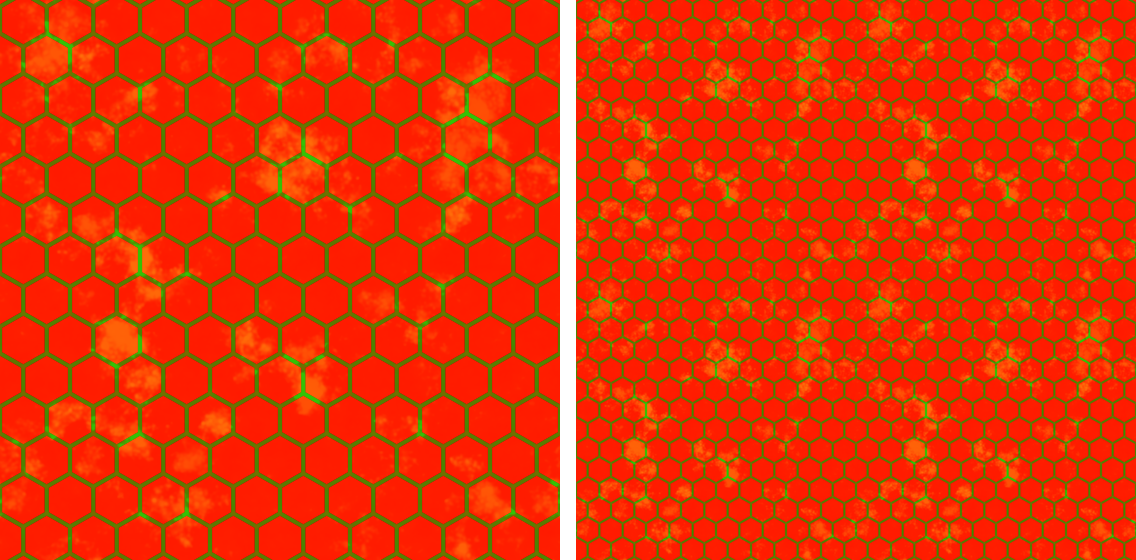
Left: one tile. Right: repeated 2 by 2.
Give the GLSL for this pattern, as a Shadertoy shader.

```glsl
// Red hexagon tiles, 12 across and 14 rows down, with soft green grout and blotchy wear.

const float TAU = 6.2831853;

float hash(vec2 p) {
    vec3 q = fract(p.xyx * 0.1031);
    q += dot(q, q.yzx + 33.33);
    return fract((q.x + q.y) * q.z);
}

// Cellular noise: soft dots of random strength on an n by n grid that wraps; mean near 0.47
float cellBlobs(vec2 uv, float n) {
    vec2 p = uv * n, cell = floor(p), f = p - cell;
    float sum = 0.0;
    for (int y = -1; y <= 1; y++)
    for (int x = -1; x <= 1; x++) {
        vec2 o = vec2(x, y);
        vec2 id = mod(cell + o, n) + n;
        vec2 dot2 = o + vec2(hash(id + 17.3), hash(id + 41.7)) - f;
        sum += hash(id) * (1.0 - smoothstep(0.0, 1.0, length(dot2)));
    }
    return sum;
}

// Fine mottling around zero
float mottle(vec2 uv) {
    float sum = 0.0, amp = 0.5, n = 20.0;
    for (int i = 0; i < 4; i++) {
        sum += amp * (cellBlobs(uv, n) - 0.47);
        amp *= 0.7;
        n *= 2.0;
    }
    return sum;
}

// Offset from the nearest hexagon centre (xy) and that centre (zw), cell width 1
vec4 hexCell(vec2 p) {
    vec2 s = vec2(1.0, 1.7320508);
    vec2 ca = round(p / s) * s;
    vec2 cb = (round(p / s - 0.5) + 0.5) * s;
    vec2 a = p - ca, b = p - cb;
    return dot(a, a) < dot(b, b) ? vec4(a, ca) : vec4(b, cb);
}

void mainImage(out vec4 fragColor, in vec2 fragCoord) {
    vec2 uv = fragCoord / iResolution.xy;
    float rowPitch = 0.8660254;

    // Hexagon grid, rows centred half a pitch above the bottom edge
    vec4 hex = hexCell(uv * vec2(12.0, 14.0 * rowPitch) - vec2(0.0, 0.5 * rowPitch));
    vec2 d = abs(hex.xy);
    float slantReach = dot(d, vec2(0.5, rowPitch));
    float edge = 0.5 - max(d.x, slantReach);
    vec2 id = mod(round(hex.zw * vec2(2.0, 1.0 / rowPitch)), vec2(24.0, 14.0));

    // Wear: clustered stains broken up by mottling, uneven from tile to tile
    vec2 warped = uv + 0.012 * sin(TAU * (uv.yx * 5.0 + vec2(0.1, 0.6)));
    float grain = mottle(uv);
    float stain = smoothstep(0.55, 1.5, cellBlobs(warped, 9.0) + 1.2 * grain);
    float tileWear = stain * (0.6 + 0.6 * hash(id + 5.0));

    vec3 tile = mix(vec3(1.0, 0.112, 0.0), vec3(1.0, 0.38, 0.03), tileWear);
    tile.g += 0.02 * grain;

    // Grout: greener uprights, olive slants and joints, bright green where worn
    float slant = smoothstep(-0.03, 0.03, slantReach - d.x);
    float joint = min(length(d - vec2(0.5, 0.2887)), length(d - vec2(0.0, 0.5774)));
    vec3 grout = mix(vec3(0.295, 0.515, 0.0), vec3(0.35, 0.485, 0.0), slant);
    grout = mix(vec3(0.43, 0.45, 0.0), grout, smoothstep(0.02, 0.09, joint));
    grout.rg += vec2(-0.08, 0.08) * grain;
    grout = mix(grout, vec3(0.2, 0.76, 0.02), smoothstep(0.4, 0.85, stain));

    // Green rises later than red falls, which leaves a dark rim
    float soft = max(0.013, 0.6 * 12.0 / iResolution.x);
    float cover = 1.0 - smoothstep(0.046 - soft, 0.046 + soft, edge);
    vec3 col = mix(tile, grout, vec3(cover, cover * cover, cover));

    fragColor = vec4(clamp(col, 0.0, 1.0), 1.0);
}
```
